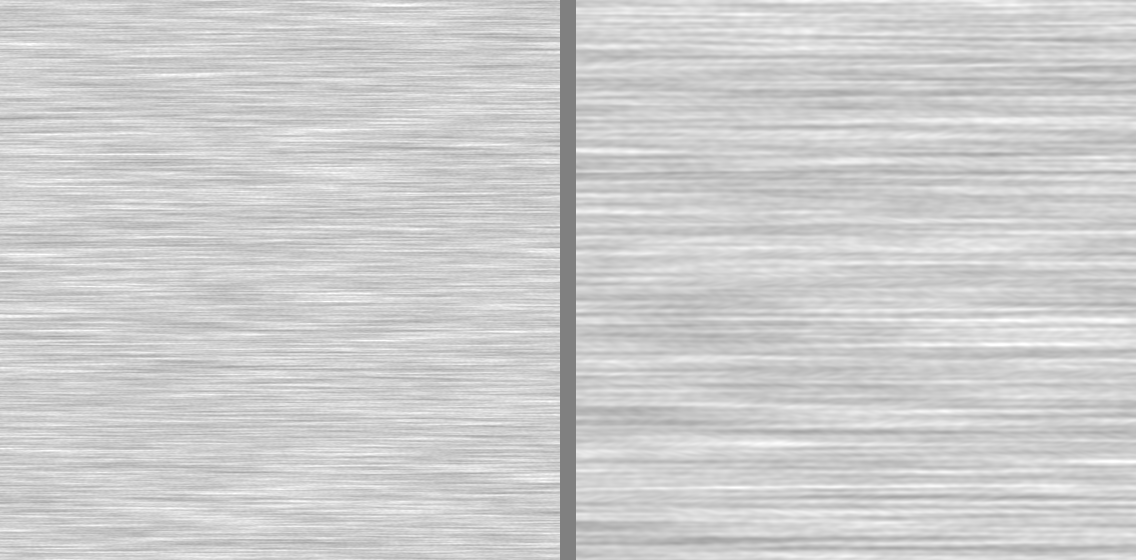
Left, the full canvas; right, a detail of the centre.
A Shadertoy shader for this texture:

```glsl
// Brushed light-grey metal: fine horizontal scratches with tapering ends.
// Layers of gradient noise, each stretched far along x, are summed from
// broad bands down to hairlines and then mapped to a narrow grey range.

const float BASE_GREY = 0.809;     // mean tone of the metal
const float CONTRAST = 1.0;        // overall strength of the scratches
const float HIGHLIGHT_SKEW = 1.2;  // brightens the strongest streaks
const float COLUMN_SHIFT = 1.6;    // sideways stagger of streak ends, in cells
const int SUBSAMPLES = 2;          // vertical antialiasing taps per pixel

// Cells per canvas along x and y, and strength, of each layer
const vec3 BROAD = vec3(1.7, 21.0, 0.042);
const vec3 BAND = vec3(2.7, 73.0, 0.070);
const vec3 SCRATCH = vec3(4.3, 187.0, 0.122);
const vec3 HAIRLINE = vec3(6.1, 331.0, 0.152);
const vec3 FRAY = vec3(27.0, 283.0, 0.070);
const vec3 GRAIN = vec3(131.0, 367.0, 0.050);

uint mixBits(uint n) {
    n = (n ^ (n >> 16)) * 0x7feb352dU;
    n = (n ^ (n >> 15)) * 0x846ca68bU;
    return n ^ (n >> 16);
}

// Random unit vector for a lattice point
vec2 latticeGradient(ivec2 cell) {
    uint h = mixBits(uint(cell.x) + mixBits(uint(cell.y)));
    float angle = float(h & 0xffffU) * (6.28319 / 65536.0);
    return vec2(cos(angle), sin(angle));
}

float gradientNoise(vec2 p) {
    vec2 corner = floor(p);
    vec2 f = p - corner;
    ivec2 c = ivec2(corner);
    vec2 u = f * f * f * (f * (f * 6.0 - 15.0) + 10.0);
    float a = dot(latticeGradient(c), f);
    float b = dot(latticeGradient(c + ivec2(1, 0)), f - vec2(1.0, 0.0));
    float d = dot(latticeGradient(c + ivec2(0, 1)), f - vec2(0.0, 1.0));
    float e = dot(latticeGradient(c + ivec2(1, 1)), f - vec2(1.0, 1.0));
    return mix(mix(a, b, u.x), mix(d, e, u.x), u.y);
}

// One stretched layer; its columns drift with height so no grid shows
float streaks(vec2 uv, vec3 layer, float seed) {
    vec2 p = uv * layer.xy + seed * vec2(37.3, 411.7);
    p.x += COLUMN_SHIFT * gradientNoise(vec2(seed + 0.5, p.y * 0.41));
    return layer.z * gradientNoise(p);
}

float brushedRelief(vec2 uv) {
    return streaks(uv, BROAD, 1.0)
         + streaks(uv, BAND, 2.0)
         + streaks(uv, SCRATCH, 3.0)
         + streaks(uv, HAIRLINE, 4.0)
         + streaks(uv, FRAY, 5.0)
         + streaks(uv, GRAIN, 6.0);
}

void mainImage(out vec4 fragColor, in vec2 fragCoord) {
    // Average a few taps across the height of the pixel
    float relief = 0.0;
    for (int i = 0; i < SUBSAMPLES; i++) {
        float offset = (float(i) + 0.5) / float(SUBSAMPLES) - 0.5;
        vec2 uv = (fragCoord + vec2(0.0, offset)) / iResolution.y;
        relief += brushedRelief(uv);
    }
    relief *= CONTRAST / float(SUBSAMPLES);

    // Tone: symmetric scratches plus a lift for the bright ones
    float lift = max(relief, 0.0);
    float grey = BASE_GREY + relief + HIGHLIGHT_SKEW * lift * lift;
    fragColor = vec4(vec3(clamp(grey, 0.0, 1.0)), 1.0);
}
```
